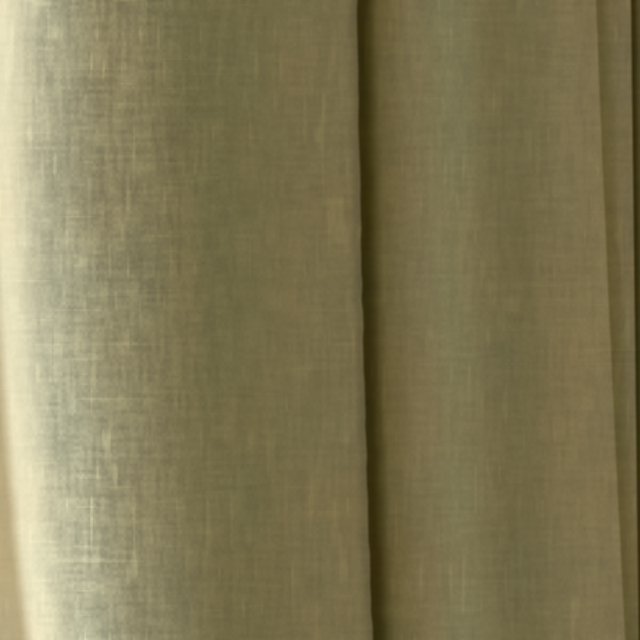
Give the GLSL for this texture, as a three.js fragment shader.

```glsl
// Draped linen curtain: a wide panel lit from the left, a deep shadowed fold,
// and a narrower panel ending in two seams. Soft colour ramps follow curved
// fold lines; stretched value noise adds the woven threads and slubs.
varying vec2 vUv;

const vec3 CREAM = vec3(0.91, 0.88, 0.74);
const vec3 PALE = vec3(0.69, 0.68, 0.56);
const vec3 SAGE = vec3(0.54, 0.51, 0.38);
const vec3 OLIVE = vec3(0.44, 0.41, 0.27);
const vec3 WARM = vec3(0.49, 0.44, 0.30);
const vec3 SHADE = vec3(0.38, 0.34, 0.19);
const vec3 DEEP = vec3(0.20, 0.17, 0.05);
const vec3 TAN = vec3(0.72, 0.66, 0.50);
const float WEAVE = 0.13;        // thread contrast
const float SLUB = 0.20;         // strength of thick bright threads
const float EDGE = 0.003;        // softness of a fold edge

float hash(vec2 p) {
  vec3 q = fract(vec3(p.xyx) * 0.1031);
  q += dot(q, q.yzx + 33.33);
  return fract((q.x + q.y) * q.z);
}

float noise(vec2 p) {
  vec2 i = floor(p), f = fract(p);
  f = f * f * (3.0 - 2.0 * f);
  return mix(mix(hash(i), hash(i + vec2(1.0, 0.0)), f.x),
             mix(hash(i + vec2(0.0, 1.0)), hash(i + 1.0), f.x), f.y);
}

float bump(float x, float center, float width) {
  float d = (x - center) / width;
  return exp(-d * d);
}

// Wide left panel, d measured from its lit edge.
vec3 leftPanel(float d, float x, float drop) {
  vec3 c = mix(CREAM, PALE, smoothstep(0.005, 0.085 - 0.015 * drop, d));
  c = mix(c, SAGE, smoothstep(0.06, 0.18, d));
  c = mix(c, OLIVE, smoothstep(0.16, 0.33, d));
  c = mix(c, WARM * 0.97, 0.6 * smoothstep(0.38, 0.50, x));
  c += vec3(0.05, 0.06, 0.06) * bump(x, 0.14, 0.08) * smoothstep(0.2, 0.9, drop);
  return c;
}

// Right panel, d measured from the deep fold.
vec3 rightPanel(float d, float x) {
  vec3 c = mix(SHADE, WARM * 0.96, smoothstep(0.015, 0.09, d));
  c = mix(c, vec3(0.50, 0.48, 0.34), 0.75 * bump(d, 0.145, 0.045));
  c = mix(c, OLIVE * 0.96, 0.8 * bump(d, 0.24, 0.06));
  return mix(c, WARM, smoothstep(0.80, 0.95, x));
}

// Crossed threads, as a signed brightness offset.
float cloth(vec2 p) {
  float warp = noise(p * vec2(150.0, 24.0)) - 0.5;
  float weft = noise(p * vec2(26.0, 160.0) + 41.0) - 0.5;
  float grain = noise(p * vec2(230.0, 190.0) + 83.0) - 0.5;
  float mottle = noise(p * vec2(34.0, 13.0) + 17.0) - 0.5;
  return 0.8 * warp + 0.6 * weft + 0.55 * grain + 0.35 * mottle;
}

float slubs(vec2 p) {
  float tall = smoothstep(0.76, 1.0, noise(p * vec2(105.0, 19.0) + 7.0));
  float wide = smoothstep(0.82, 1.0, noise(p * vec2(15.0, 130.0) + 59.0));
  return tall + 0.5 * wide;
}

void main() {
  float x = vUv.x, drop = 1.0 - vUv.y;

  // Fold lines lean to the right as they fall.
  float litEdge = -0.004 + 0.059 * drop * drop;
  float fold = 0.558 + 0.012 * drop + 0.012 * drop * drop;
  float seam = 0.931 + 0.040 * drop + 0.006 * drop * drop;
  float hem = 0.986 + 0.012 * drop;
  fold += 0.002 * (noise(vec2(drop * 45.0, 3.0)) - 0.5);

  // Left panel, with the tan cloth behind its bright edge.
  float lit = x - litEdge;
  vec3 color = leftPanel(max(lit, 0.0), x, drop);
  vec3 behind = mix(CREAM, TAN, smoothstep(0.0, 0.025, -lit));
  color = mix(behind, color, smoothstep(-0.006, 0.006, lit));

  // Deep fold: crisp on the left, fading out on the right.
  float d = x - fold;
  color *= 1.0 - 0.14 * smoothstep(-0.02, 0.0, d);
  vec3 right = mix(DEEP, rightPanel(d, x), smoothstep(0.006, 0.038, d));
  color = mix(color, right, smoothstep(-EDGE, EDGE, d));

  // Layered strips beyond the seam and hem.
  float s = x - seam;
  vec3 strip = mix(SHADE, WARM * 0.92, smoothstep(0.0, 0.035, s));
  color = mix(color, strip, smoothstep(-EDGE, EDGE, s));
  float h = x - hem;
  vec3 last = mix(DEEP, SHADE * 0.85, smoothstep(0.002, 0.014, h));
  color = mix(color, last, smoothstep(-EDGE, EDGE, h));

  // Weave is strongest where light rakes across the left panel.
  float raking = 0.55 + 0.65 * bump(x, 0.16, 0.14);
  raking *= 1.0 - 0.65 * smoothstep(0.08, 0.0, lit);
  float thread = WEAVE * cloth(vUv) + SLUB * slubs(vUv) * 0.55 - 0.005;
  color *= 1.0 + raking * thread;
  color += vec3(0.014, 0.0, -0.008) * (noise(vUv * vec2(18.0, 9.0)) - 0.5);

  gl_FragColor = vec4(clamp(color, 0.0, 1.0), 1.0);
}
```
